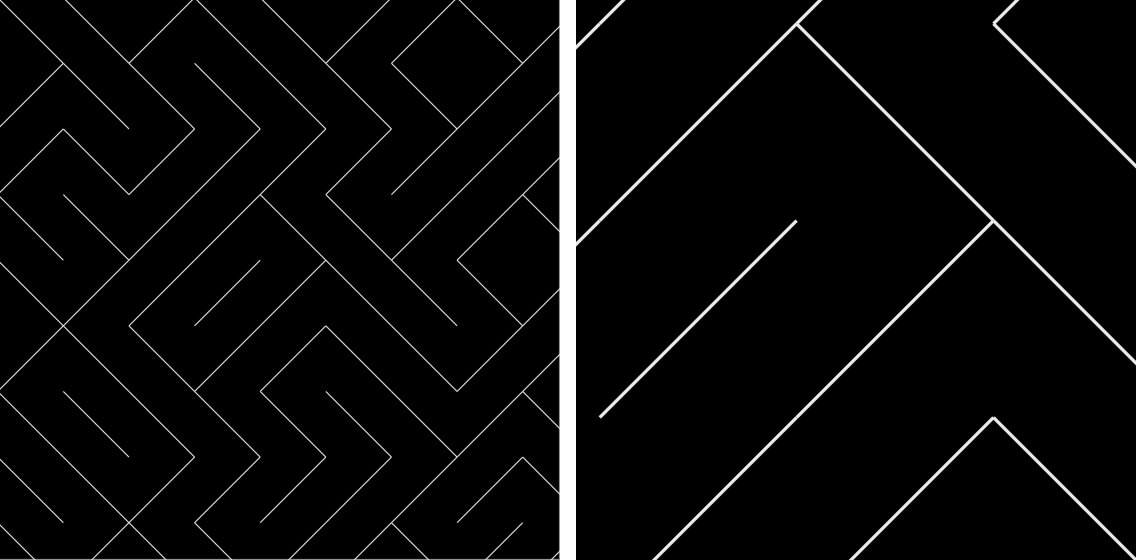
Left, the full canvas; right, a detail of the centre.
Give the GLSL for this pattern, as a WebGL 2 fragment shader.

```glsl
#version 300 es
precision highp float;
precision highp int;

// Random diagonal maze: every cell of a square grid holds one thin pale line
// along one of its two diagonals, picked by a hash that keeps both directions
// in balance. A grey hairline closes the right and the lower side.

uniform vec2 u_resolution;
out vec4 fragColor;

const vec3  BACKGROUND  = vec3(0.0);
const vec3  LINE_COLOR  = vec3(0.92);
const vec3  FRAME_COLOR = vec3(0.58);
const float CELL_SIZE   = 60.0 / 512.0;        // canvas units
const float LINE_WIDTH  = 1.0 / 512.0;         // canvas units
const vec2  GRID_ORIGIN = vec2(-2.1 / 512.0);  // from the upper left corner
const ivec2 MIDDLE_CELL = ivec2(4);
const float SOFTNESS    = 0.78;                // half the edge ramp, in pixels
const float SQRT_HALF   = 0.70710678;
const uint  SEED        = 11u;

// Integer hash of a cell to one random bit
bool hashBit(ivec2 cell) {
    uvec2 c = uvec2(cell + 1024);
    uint h = c.x * 1597u ^ c.y * 51749u ^ SEED * 7919u;
    h = (h ^ (h >> 16)) * 73244475u;
    h = (h ^ (h >> 15)) * 40503u;
    h = (h ^ (h >> 13)) * 73244475u;
    return ((h >> 16) & 1u) == 1u;
}

// Direction of a cell's line; cells opposite across the middle get opposite
// directions, so that both are equally frequent
bool isFalling(ivec2 cell) {
    ivec2 c = cell - MIDDLE_CELL;
    bool mirrored = c.y < 0 || (c.y == 0 && c.x < 0);
    return mirrored ? !hashBit(-c) : hashBit(c);
}

// Share of a pixel that lies inside a diagonal edge at signed distance d
float edgeCoverage(float d, float pixel) {
    float t = clamp(d / (SOFTNESS * pixel), -1.0, 1.0);
    return 0.5 + t - 0.5 * t * abs(t);
}

// Coverage of a cell's diagonal; q is relative to the cell centre, y down
float diagonalCoverage(vec2 q, bool falling, float pixel) {
    vec2 along = SQRT_HALF * vec2(1.0, falling ? 1.0 : -1.0);
    vec2 across = vec2(-along.y, along.x);
    float d = dot(q, across);
    float halfWidth = 0.5 * LINE_WIDTH;
    float halfLength = SQRT_HALF * CELL_SIZE;
    float body = edgeCoverage(d + halfWidth, pixel) - edgeCoverage(d - halfWidth, pixel);
    return body * edgeCoverage(halfLength - abs(dot(q, along)), pixel);
}

void main() {
    float pixel = 1.0 / min(u_resolution.x, u_resolution.y);
    vec2 fromTop = vec2(gl_FragCoord.x, u_resolution.y - gl_FragCoord.y) * pixel;
    vec2 p = fromTop - GRID_ORIGIN;
    ivec2 home = ivec2(floor(p / CELL_SIZE));

    // Lay the lines of this cell and its neighbours over each other
    float gap = 1.0;
    for (int j = -1; j <= 1; j++) {
        for (int i = -1; i <= 1; i++) {
            ivec2 cell = home + ivec2(i, j);
            vec2 q = p - (vec2(cell) + 0.5) * CELL_SIZE;
            gap *= 1.0 - diagonalCoverage(q, isFalling(cell), pixel);
        }
    }

    // Hairline along the right and the lower side
    vec2 toEnd = u_resolution * pixel - fromTop;
    float frame = clamp((LINE_WIDTH - min(toEnd.x, toEnd.y)) / pixel + 0.5, 0.0, 1.0);

    vec3 ground = mix(BACKGROUND, FRAME_COLOR, frame);
    fragColor = vec4(mix(LINE_COLOR, ground, gap), 1.0);
}
```
